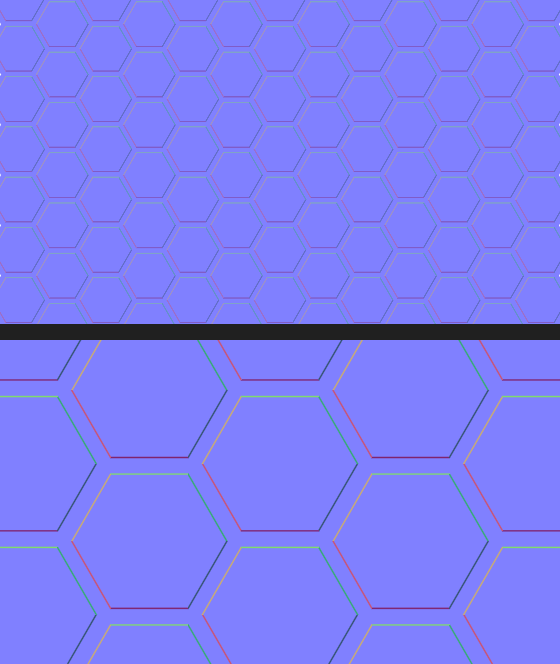
Top, the full canvas; bottom, a detail of the centre.
Write a Shadertoy shader that draws this texture map.

```glsl
const vec2 LATTICE = vec2(1.7320508, 1.0);
const float SECTOR = 1.0471976;

// Offset from the nearest centre of two staggered column grids
vec2 hexLocal(vec2 p) {
    vec2 evenCell = mod(p - vec2(0.0, 0.254) + 0.5 * LATTICE, LATTICE) - 0.5 * LATTICE;
    vec2 oddCell = mod(p - vec2(0.0, 0.24), LATTICE) - 0.5 * LATTICE;
    return dot(evenCell, evenCell) < dot(oddCell, oddCell) ? evenCell : oddCell;
}

// Outward normal of the flat-topped hexagon side facing this offset
vec2 sideNormal(vec2 local) {
    float angle = (floor(atan(local.y, local.x) / SECTOR) + 0.5) * SECTOR;
    return vec2(cos(angle), sin(angle));
}

// Share of a soft pixel lying on the positive side of an edge
float coverage(float dist, float softness) {
    return clamp(dist / softness + 0.5, 0.0, 1.0);
}

void mainImage(out vec4 fragColor, in vec2 fragCoord) {
    // One unit is the vertical distance between hexagons
    float pixel = 1.0 / (0.1552 * iResolution.y);
    vec2 p = (fragCoord - 0.5 * iResolution.xy) * pixel;

    vec2 local = hexLocal(p);
    vec2 normal = sideNormal(local);
    float dist = dot(local, normal) - 0.445;
    float column = round((p.x - local.x) / (0.5 * LATTICE.x));

    // Thin bevel, tinted by the slope of each side
    float halfWidth = 0.0046;
    float softness = 1.2 * pixel;
    float bevel = coverage(dist + halfWidth, softness) - coverage(dist - halfWidth, softness);
    vec3 flatColor = vec3(0.5, 0.5, 1.0);
    vec3 slopeColor = vec3(0.5 - 0.35 * normal.x, 0.5 + 0.36 * normal.y, 0.43);
    vec3 color = mix(flatColor, slopeColor, bevel);

    // Empty hexagon tips past the outermost columns
    if (abs(column) > 6.5) {
        color = mix(flatColor, vec3(1.0), coverage(-dist, pixel));
    }

    fragColor = vec4(color, 1.0);
}
```
